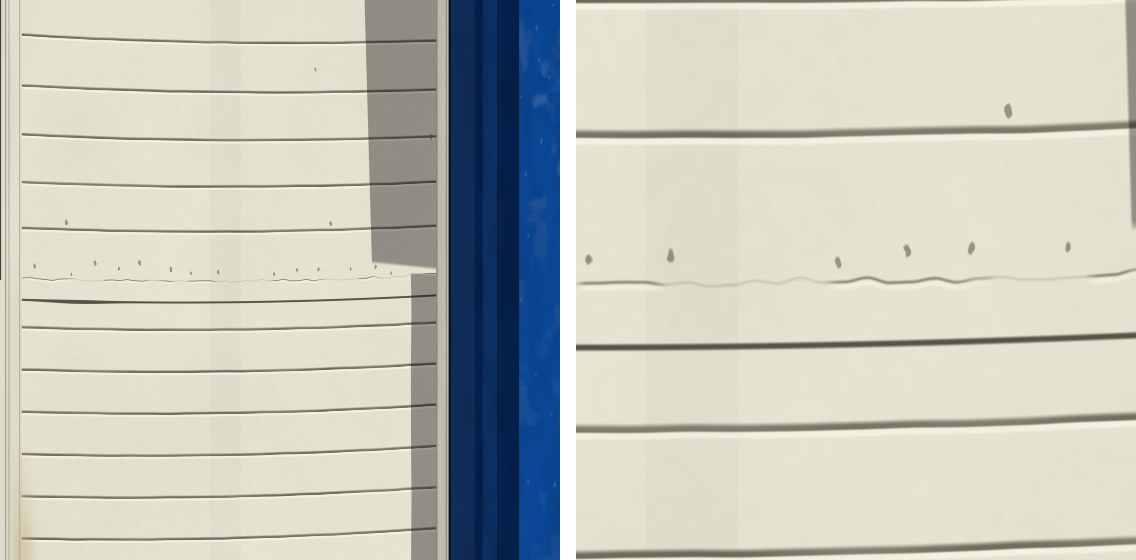
Left: the whole. Right: its middle third, enlarged.
Reproduce this texture procedurally as a three.js fragment shader.

```glsl
varying vec2 vUv;

const vec3 CREAM = vec3(0.89, 0.88, 0.81);
const vec3 GROOVE_DARK = vec3(0.42, 0.41, 0.35);
const vec3 GROOVE_LIGHT = vec3(0.97, 0.96, 0.90);
const vec3 STAIN = vec3(0.76, 0.68, 0.50);
const vec3 SHADE = vec3(0.63, 0.63, 0.64);
const vec3 NAVY = vec3(0.06, 0.17, 0.34);
const vec3 DEEP_BLUE = vec3(0.02, 0.12, 0.29);
const vec3 BRIGHT_BLUE = vec3(0.04, 0.27, 0.57);
const vec3 SCUFF = vec3(0.25, 0.40, 0.62);
const float PANEL_LEFT = 0.039;
const float PANEL_RIGHT = 0.779;
const float FRAME_RIGHT = 0.801;
const float POST_LEFT = 0.927;
const float SAG = 0.0085;
const float SOFT = 0.0012;
const int UPPER_GROOVES = 5;
const int LOWER_GROOVES = 6;

float hash(vec2 p) {
  vec3 q = fract(p.xyx * 0.1031);
  q += dot(q, q.yzx + 33.33);
  return fract((q.x + q.y) * q.z);
}

float noise(vec2 p) {
  vec2 i = floor(p), f = fract(p);
  f = f * f * (3.0 - 2.0 * f);
  return mix(mix(hash(i), hash(i + vec2(1.0, 0.0)), f.x),
             mix(hash(i + vec2(0.0, 1.0)), hash(i + vec2(1.0)), f.x), f.y);
}

float fbm(vec2 p) {
  return 0.55 * noise(p) + 0.3 * noise(p * 2.1 + 7.0) + 0.15 * noise(p * 4.3 + 19.0);
}

float band(float x, float a, float b) {
  return smoothstep(a - SOFT, a + SOFT, x) - smoothstep(b - SOFT, b + SOFT, x);
}

float line(float x, float center, float width) {
  return band(x, center - 0.5 * width, center + 0.5 * width);
}

// Height of a sagging, tilted line across the panel
float sagLine(float t, float start, float tilt) {
  return start + tilt * t + 4.0 * SAG * t * (1.0 - t);
}

// Dark upper lip and bright lower lip of one groove
vec3 addGroove(vec3 col, float d, float seed, float x) {
  d += 0.0008 * (noise(vec2(x * 30.0, seed)) - 0.5);
  float vary = 0.8 + 0.2 * noise(vec2(x * 12.0, seed + 40.0));
  float dark = smoothstep(-0.0045, -0.0005, d) * (1.0 - smoothstep(0.0008, 0.0026, d));
  float light = smoothstep(0.0015, 0.003, d) * (1.0 - smoothstep(0.0045, 0.0068, d));
  col = mix(col, GROOVE_DARK, dark * vary);
  return mix(col, GROOVE_LIGHT, light * vary * 0.85);
}

// Sparse chips in the paint, one at most per cell
float chips(vec2 p, vec2 grid, float share) {
  vec2 cell = floor(p * grid);
  vec2 center = (cell + 0.2 + 0.6 * vec2(hash(cell + 3.0), hash(cell + 11.0))) / grid;
  vec2 d = (p - center) * vec2(1.0, 0.5);
  d.x += 0.002 * (noise(p * 250.0) - 0.5);
  float size = 0.0008 + 0.0014 * hash(cell + 23.0);
  return step(1.0 - share, hash(cell)) * (1.0 - smoothstep(size, size + SOFT, length(d)));
}

vec3 panelColor(vec2 p) {
  float t = (p.x - PANEL_LEFT) / (PANEL_RIGHT - PANEL_LEFT);
  vec3 col = CREAM * (0.975 + 0.04 * fbm(p * vec2(7.0, 4.0)) + 0.012 * noise(p * 130.0));
  col *= 1.0 - 0.02 * band(p.x, 0.375, 0.43);

  for (int i = 0; i < UPPER_GROOVES; i++) {
    float n = float(i);
    float y = sagLine(t, 0.0625 + 0.0918 * n - 0.0014 * n * n, 0.0104 - 0.0036 * n);
    col = addGroove(col, p.y - y, n, p.x);
  }
  for (int i = 0; i < LOWER_GROOVES; i++) {
    float n = float(i);
    float y = sagLine(t, 0.5846 + 0.0755 * n, -0.0085 - 0.002 * n);
    col = addGroove(col, p.y - y, n + 10.0, p.x);
  }

  // Open joint, widest near the left
  float bulge = exp(-pow((p.x - 0.14) / 0.06, 2.0));
  float joint = p.y - sagLine(t, 0.5352, -0.0078);
  col = mix(col, GROOVE_DARK * 0.8, line(joint, 0.001 * bulge, 0.0035 + 0.0035 * bulge));

  // Broken paint seam with flakes above it
  float seam = p.y - sagLine(t, 0.4974, -0.0078);
  seam += 0.005 * (noise(vec2(p.x * 75.0, 2.0)) - 0.5);
  float broken = smoothstep(0.3, 0.6, noise(vec2(p.x * 40.0, 8.0)));
  col = mix(col, GROOVE_DARK, line(seam, 0.0, 0.0016) * (0.2 + 0.6 * broken));
  col = mix(col, GROOVE_LIGHT, line(seam, 0.003, 0.003) * broken * 0.6);
  float flakes = chips(p, vec2(22.0, 26.0), 0.6) * band(p.y, 0.462, 0.496);
  float marks = chips(p + 0.37, vec2(9.0, 11.0), 0.13);
  col = mix(col, GROOVE_DARK, 0.65 * max(flakes, marks));

  // Cast shadow, stepping in below the seam
  float upper = band(p.x, 0.651 + 0.028 * p.y, 1.0)
    * (1.0 - smoothstep(0.464, 0.472, p.y - 0.1 * (p.x - 0.664)));
  float lower = band(p.x, 0.733 + 0.002 * noise(vec2(p.y * 9.0, 5.0)), 1.0)
    * smoothstep(0.486, 0.492, p.y);
  return col * mix(vec3(1.0), SHADE, max(upper, lower));
}

vec3 frameColor(vec2 p) {
  vec3 col = CREAM * (0.96 + 0.04 * noise(p * vec2(60.0, 5.0)));
  float lines = line(p.x, 0.010, 0.002) + line(p.x, 0.016, 0.0015) + 0.7 * line(p.x, 0.035, 0.002);
  col = mix(col, GROOVE_DARK, 0.55 * lines);
  col = mix(col, GROOVE_DARK * 0.6, line(p.x, 0.0, 0.004) * step(p.y, 0.5));
  float right = step(0.5, p.x);
  col *= 1.0 - 0.14 * right;
  return mix(col, GROOVE_DARK, 0.6 * (line(p.x, 0.780, 0.003) + line(p.x, 0.797, 0.002)));
}

vec3 blueColor(vec2 p) {
  vec3 col = mix(NAVY, DEEP_BLUE, band(p.x, 0.848, 0.862) + band(p.x, 0.893, POST_LEFT));
  col = mix(col, BRIGHT_BLUE * 0.75, band(p.x, 0.864, 0.888) * 0.45);
  col = mix(col, DEEP_BLUE * 0.55, line(p.x, 0.803, 0.004) + 0.6 * line(p.x, 0.890, 0.004));
  float post = smoothstep(POST_LEFT - SOFT, POST_LEFT + SOFT, p.x);
  col = mix(col, BRIGHT_BLUE, post);
  col *= 0.92 + 0.16 * fbm(p * vec2(50.0, 12.0));
  float worn = smoothstep(0.58, 0.75, fbm(p * vec2(28.0, 16.0)));
  worn *= 0.25 + 0.5 * exp(-pow((p.y - 0.22) / 0.12, 2.0));
  float nicks = chips(p, vec2(40.0, 25.0), 0.2);
  return mix(col, SCUFF, post * max(worn, 0.6 * nicks));
}

void main() {
  vec2 p = vec2(vUv.x, 1.0 - vUv.y);
  vec3 col = mix(frameColor(p), panelColor(p), band(p.x, PANEL_LEFT, PANEL_RIGHT));
  float damp = smoothstep(0.75, 1.0, p.y) * exp(-pow((p.x - 0.04) / 0.018, 2.0));
  col = mix(col, STAIN, 0.5 * damp * (0.4 + fbm(p * vec2(40.0, 14.0))));
  col = mix(col, blueColor(p), smoothstep(FRAME_RIGHT - SOFT, FRAME_RIGHT + SOFT, p.x));
  gl_FragColor = vec4(col, 1.0);
}
```
